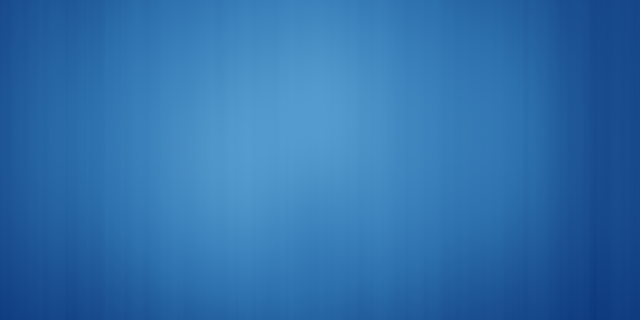
A WebGL 1 fragment shader for this background:

```glsl
precision highp float;
// Blue brushed backdrop: soft elliptical glows add up to one light level,
// fine vertical streaks from layered 1D noise vary it, and a three-stop
// ramp turns the level into colour.

uniform vec2 u_resolution;

const vec3 DEEP_BLUE = vec3(0.04, 0.20, 0.475);
const vec3 MID_BLUE = vec3(0.18, 0.45, 0.69);
const vec3 SKY_BLUE = vec3(0.33, 0.61, 0.81);

float hash(float n) {
  return fract(sin(n * 12.9898) * 4375.85);
}

// Smooth 1D value noise in the range -1 to 1.
float noise(float x) {
  float cell = floor(x);
  float f = fract(x);
  return mix(hash(cell), hash(cell + 1.0), f * f * (3.0 - 2.0 * f)) * 2.0 - 1.0;
}

// Gaussian glow with separate horizontal and vertical radii.
float glow(vec2 p, vec2 center, vec2 radius) {
  vec2 d = (p - center) / radius;
  return exp(-dot(d, d));
}

// Vertical streaks whose strength drifts slowly with height.
float streaks(vec2 p) {
  float sum = 0.0;
  float frequency = 26.0;
  float amplitude = 0.024;
  for (int i = 0; i < 4; i++) {
    float seed = float(i) * 17.3;
    float column = noise(p.x * frequency + seed);
    float phase = 6.283 * noise(p.x * frequency * 0.5 + seed + 5.0);
    sum += amplitude * column * (0.75 + 0.25 * sin(p.y * 3.0 + phase));
    frequency *= 2.1;
    amplitude *= 0.78;
  }
  return sum;
}

// Broad central light, smaller lobes, and a shadow below the centre.
float lightLevel(vec2 p) {
  float level = 0.10 * smoothstep(-0.2, 0.4, p.y);
  level += 0.80 * glow(p, vec2(0.46, 0.58), vec2(0.33, 0.65));
  level += 0.14 * glow(p, vec2(0.34, 0.46), vec2(0.10, 0.35));
  level += 0.12 * glow(p, vec2(0.52, 0.67), vec2(0.10, 0.35));
  level += 0.15 * glow(p, vec2(0.79, 0.60), vec2(0.10, 0.45));
  level += 0.10 * glow(p, vec2(0.10, 0.58), vec2(0.15, 0.45));
  level -= 0.10 * glow(p, vec2(0.49, 0.30), vec2(0.06, 0.22));
  return level;
}

vec3 blueRamp(float level) {
  vec3 lower = mix(DEEP_BLUE, MID_BLUE, clamp(level * 2.0, 0.0, 1.0));
  return mix(lower, SKY_BLUE, clamp(level * 2.0 - 1.0, 0.0, 1.0));
}

void main() {
  vec2 uv = gl_FragCoord.xy / u_resolution;
  float level = lightLevel(uv) + streaks(uv);
  gl_FragColor = vec4(blueRamp(level), 1.0);
}
```
